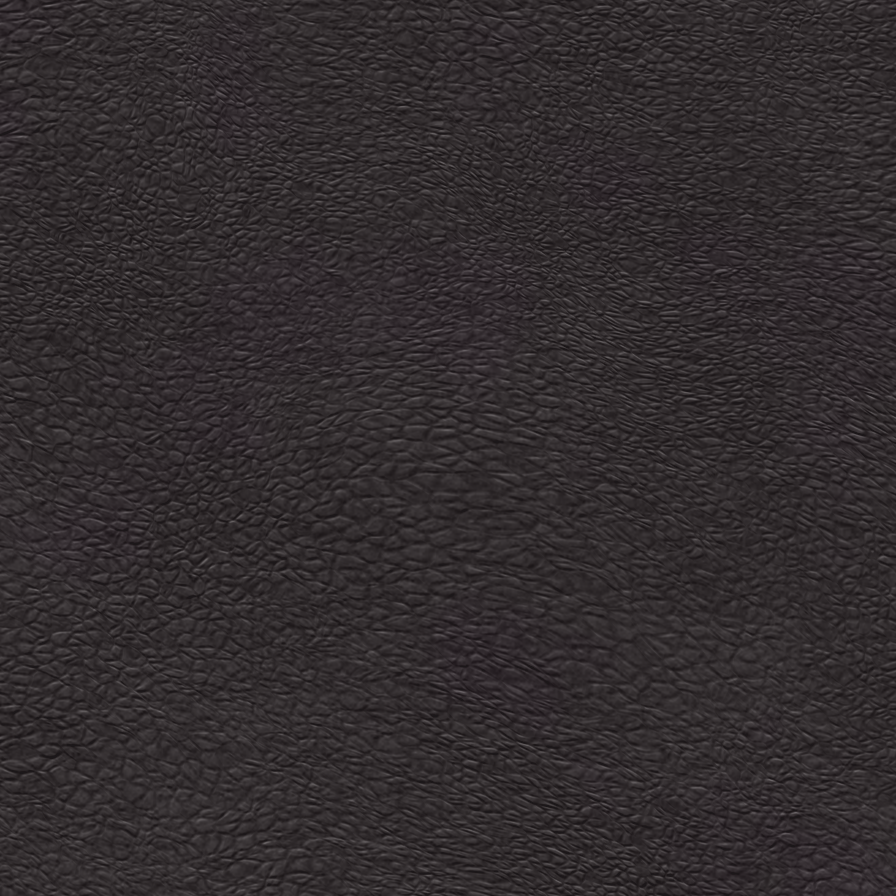
Reproduce this texture procedurally as a Shadertoy shader.

```glsl
// Dark brown-grey leather with pebbled, creased grain lit from above.

float hash(vec2 p) {
    return fract(sin(dot(p, vec2(127.1, 311.7))) * 43758.5453);
}

vec2 hash2(vec2 p) {
    return vec2(hash(p), hash(p + 57.3));
}

float noise(vec2 p) {
    vec2 cell = floor(p);
    vec2 f = fract(p);
    f = f * f * (3.0 - 2.0 * f);
    float low = mix(hash(cell), hash(cell + vec2(1.0, 0.0)), f.x);
    float high = mix(hash(cell + vec2(0.0, 1.0)), hash(cell + 1.0), f.x);
    return mix(low, high, f.y);
}

float fbm(vec2 p) {
    float sum = 0.0;
    float weight = 0.5;
    for (int i = 0; i < 4; i++) {
        sum += weight * noise(p);
        p = p * 2.03 + 17.1;
        weight *= 0.5;
    }
    return sum / 0.9375;
}

vec2 noise2(vec2 p) {
    return vec2(noise(p), noise(p + 83.7)) - 0.5;
}

// Rounded cells: 0 in the creases, 1 on the plateaus.
float pebbles(vec2 p, float bevel) {
    vec2 cell = floor(p);
    vec2 f = fract(p);
    float nearest = 8.0;
    float second = 8.0;
    for (int y = -1; y <= 1; y++) {
        for (int x = -1; x <= 1; x++) {
            vec2 offset = vec2(float(x), float(y));
            float d = length(offset + hash2(cell + offset) - f);
            second = min(second, max(nearest, d));
            nearest = min(nearest, d);
        }
    }
    return smoothstep(0.0, bevel, second - nearest);
}

// Broad warp that bends the direction of the grain across the hide.
vec2 bendHide(vec2 p) {
    p += 0.13 * noise2(p * 2.6 + 4.0);
    p += 0.03 * noise2(p * 7.0 + 21.0);
    p.y += 0.14 * p.x;
    return p;
}

// Height of the hide; fineness blends from large pebbles to small ones.
float hideHeight(vec2 p, float fineness) {
    vec2 q = bendHide(p) * vec2(47.0, 82.0);
    q += 0.6 * noise2(q * 0.8);
    float large = pebbles(q, 0.55);
    float small = pebbles(q * 1.6 + 9.0, 0.65);
    float wrinkles = noise(q * vec2(0.7, 1.3) + 31.0);
    float pores = noise(q * 2.4 + 63.0);
    return mix(large, small, fineness) * 0.72 + wrinkles * 0.4 + pores * 0.28;
}

void mainImage(out vec4 fragColor, in vec2 fragCoord) {
    vec2 uv = fragCoord / iResolution.y;

    // Slow changes in grain size, relief and dye
    float fineness = smoothstep(0.35, 0.65, fbm(uv * 4.0 + 12.0)) * 0.55 + 0.2;
    float relief = mix(0.7, 1.3, fbm(uv * 6.0 + 40.0));
    float wear = fbm(uv * 5.0 + 71.0) - 0.5;
    float violet = smoothstep(0.54, 0.8, fbm(uv * 7.5 + 95.0));

    // Light from above, found from the slope of the hide
    vec2 towardLight = vec2(-0.0006, 0.0021);
    float height = hideHeight(uv, fineness);
    float slope = height - hideHeight(uv + towardLight, fineness);
    float glint = max(slope, 0.0);

    // Fine surface speckle
    float speckle = noise(uv * 330.0) - 0.5;

    float light = relief * (0.145 * slope + 0.14 * glint * glint);
    light += 0.055 * (height - 0.8) + 0.04 * wear + 0.05 * speckle;

    vec3 leather = vec3(0.201, 0.181, 0.187);
    vec3 violetDye = vec3(0.001, -0.006, 0.003);
    vec3 color = leather + light + violet * violetDye;
    fragColor = vec4(max(color, vec3(0.105, 0.09, 0.097)), 1.0);
}
```
